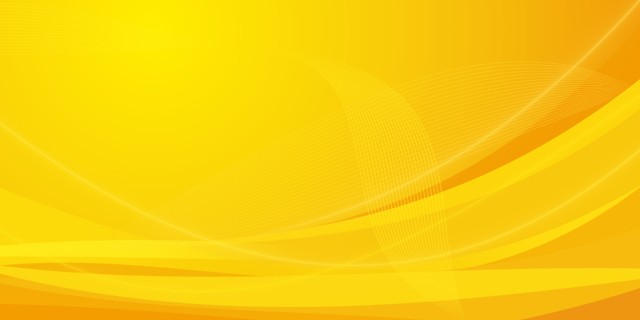
Write a Shadertoy shader that draws this background.

```glsl
// Cubic through four heights at x = 0, 1/3, 2/3 and 1
float arc(float x, float h0, float h1, float h2, float h3) {
    float t = 3.0 * x, a = t - 1.0, b = t - 2.0, c = t - 3.0;
    return -h0 * a * b * c / 6.0 + h1 * t * b * c / 2.0
         - h2 * t * a * c / 2.0 + h3 * t * a * b / 6.0;
}

// Antialiased coverage of the side where d is positive
float cover(float d) {
    return clamp(0.5 + d * iResolution.y * 0.8, 0.0, 1.0);
}

// Evenly spaced hairlines across a sheet, s running from 0 to 1
float strands(float s, float count) {
    float k = s * count;
    float w = max(fwidth(k), 0.0001);
    float d = abs(fract(k + 0.5) - 0.5);
    float inside = step(-0.01, s) * step(s, 1.01);
    return (1.0 - smoothstep(0.0, w, d)) * min(1.0, 0.7 / w) * inside;
}

// Thin bright core with a soft halo
float glow(float d, float halo) {
    d = abs(d);
    return 0.45 * exp(-d * 220.0) + 0.25 * exp(-d / halo);
}

void mainImage(out vec4 fragColor, in vec2 fragCoord) {
    vec2 uv = fragCoord / iResolution.xy;
    float x = uv.x, y = uv.y;

    // Radial backdrop
    float r = length((uv - vec2(0.24, 0.91)) * vec2(2.0, 1.0));
    vec3 col = mix(vec3(1.0, 0.93, 0.0), vec3(0.97, 0.77, 0.04), clamp(r / 0.9, 0.0, 1.0));
    col = mix(col, vec3(0.945, 0.61, 0.03), smoothstep(0.8, 1.65, r));

    // Deep orange wedge
    float wedge = arc(x, 0.23, 0.245, 0.41, 0.92) - y;
    col = mix(col, vec3(0.95, 0.61, 0.0), 0.85 * cover(wedge) * smoothstep(0.35, 0.65, x));

    // Broad sweeping ribbon and its shaded underside
    float sweep = arc(x, 0.232, 0.25, 0.383, 0.753) - y;
    col = mix(col, vec3(0.99, 0.84, 0.04), cover(sweep));
    float under = arc(x, 0.2, 0.235, 0.33, 0.66) - y;
    col = mix(col, vec3(0.97, 0.77, 0.05), 0.8 * cover(under));

    // Hanging crescent
    float crescent = arc(x, 0.414, 0.206, 0.18, 0.42) - y;
    vec3 crescentColor = mix(vec3(0.99, 0.86, 0.04), vec3(0.98, 0.81, 0.02), smoothstep(0.1, 0.4, x));
    crescentColor = mix(crescentColor, vec3(1.0, 0.87, 0.06), smoothstep(0.6, 0.9, x));
    col = mix(col, crescentColor, 0.9 * cover(crescent));

    // Pale highlight on the left
    float highlight = cover(arc(x, 0.232, 0.245, 0.2, 0.15) - y)
                    * cover(y - arc(x, 0.198, 0.19, 0.17, 0.15));
    col = mix(col, vec3(1.0, 0.93, 0.12), 0.75 * highlight * (1.0 - smoothstep(0.2, 0.5, x)));

    // Orange folds below the crescent
    float fold = arc(x, 0.17, 0.15, 0.14, 0.415) - y;
    col = mix(col, vec3(0.96, 0.7, 0.02), 0.9 * cover(fold));
    float lightFold = arc(x, 0.13, 0.135, 0.15, 0.29) - y;
    col = mix(col, vec3(0.965, 0.74, 0.06), 0.8 * cover(lightFold));

    // Lower left shadows
    float shadow = arc(x, 0.115, 0.036, 0.0, -0.1) - y;
    col = mix(col, vec3(0.96, 0.66, 0.01), 0.8 * cover(shadow));
    float deepShadow = arc(x, 0.05, 0.012, -0.05, -0.1) - y;
    col = mix(col, vec3(0.95, 0.59, 0.0), 0.7 * cover(deepShadow));

    // Flat yellow band and dark right corner
    float band = cover(arc(x, 0.17, 0.135, 0.151, 0.161) - y)
               * cover(y - arc(x, 0.145, 0.047, 0.057, 0.128));
    col = mix(col, vec3(0.99, 0.86, 0.07), 0.9 * band);
    float corner = arc(x, -0.1, -0.1, -0.05, 0.1) - y;
    col = mix(col, vec3(0.93, 0.56, 0.07), 0.85 * cover(corner));

    // Falling sheet of strands, bending over at the top
    float drop = 1.0 - y / 0.854;
    float q = sqrt(max(drop, 0.0001));
    float tail = pow(q, 12.0);
    float leftSide = 0.3255 + 0.221 * (1.0 - pow(1.0 - q, 4.0)) + 0.039 * q * q + 0.137 * tail;
    float rightSide = 0.3255 + 0.371 * (1.0 - pow(1.0 - q, 3.0)) + 0.0326 * tail;
    float sheet = strands((x - leftSide) / max(rightSide - leftSide, 0.002), 22.0) * step(0.0, drop);
    col = mix(col, vec3(1.0, 0.91, 0.12), 0.45 * sheet);

    // Rising sheet of strands
    float high = arc(x, 0.14, 0.448, 0.76, 0.721);
    float low = arc(x, 0.232, 0.258, 0.466, 0.721);
    float rise = strands((y - low) / max(high - low, 0.002), 22.0);
    col = mix(col, vec3(1.0, 0.87, 0.25), 0.25 * rise * smoothstep(0.1, 0.3, x));

    // Faint waves in the upper left
    float bend = smoothstep(0.0, 0.42, x);
    float waveTop = mix(0.99, 0.857, bend), waveLow = mix(0.83, 0.85, bend);
    float waves = strands((y - waveLow) / (waveTop - waveLow), 16.0);
    col = mix(col, vec3(1.0, 0.92, 0.15), 0.25 * waves * (1.0 - smoothstep(0.25, 0.42, x)));

    // Glowing lines
    float hanging = glow(y - arc(x, 0.615, 0.245, 0.193, 0.531), 0.02);
    float rising = glow(y - arc(x, 0.23, 0.24, 0.458, 1.0), 0.035);
    float dipping = glow(y - arc(x, 0.283, 0.09, 0.284, 0.7), 0.008);
    col = mix(col, vec3(1.0, 0.9, 0.25), hanging);
    col = mix(col, vec3(1.0, 0.88, 0.35), rising * smoothstep(0.25, 0.6, x));
    col = mix(col, vec3(1.0, 0.92, 0.1), 0.6 * dipping);

    fragColor = vec4(col, 1.0);
}
```
